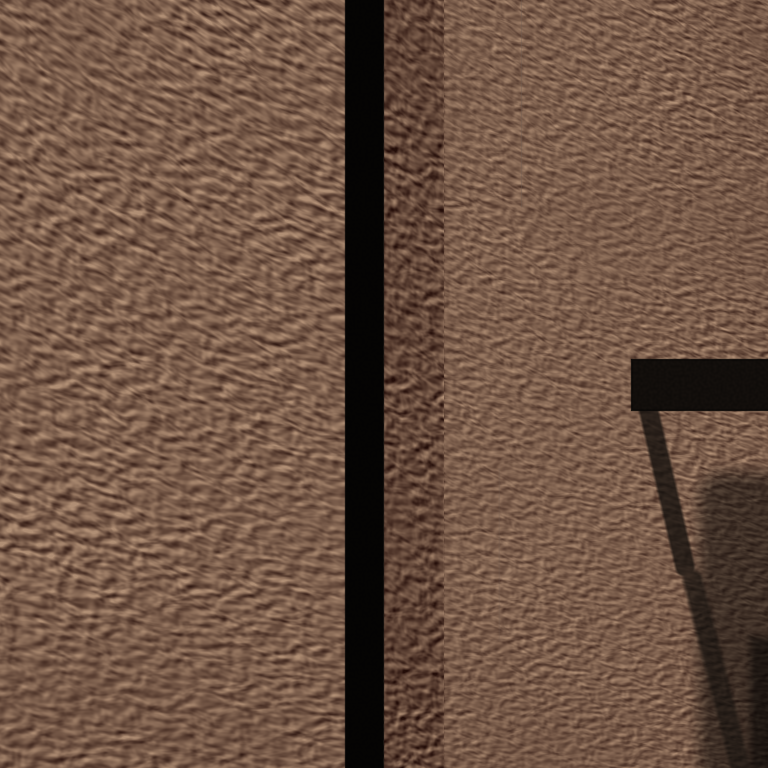
Write a Shadertoy shader that draws this texture.

```glsl
// Rough brown stucco wall crossed by a black post, a short beam and their cast shadows.
#define GRAIN vec2(50.0, 92.0)   // relief cells across the canvas
#define RELIEF 0.78              // strength of the embossed light
#define STREAK_TILT 0.55         // slope of the trowel streaks at the top
#define POST vec2(0.4492, 0.5)   // left and right edge of the post
#define STRIP_END 0.578          // right edge of the shadow beside the post
#define WALL_DARK vec3(0.285, 0.185, 0.145)
#define WALL_LIGHT vec3(0.61, 0.485, 0.395)
#define POST_COLOR vec3(0.018, 0.014, 0.012)
#define BEAM_COLOR vec3(0.068, 0.053, 0.042)
#define BRACE_COLOR vec3(0.135, 0.105, 0.085)

// Integer hash giving a value in 0..1 per lattice cell
float hash(vec2 cell) {
    uvec2 q = uvec2(ivec2(cell) + 4096);
    uint n = q.x * 1664525u + q.y * 1013904223u;
    n = (n ^ (n >> 16)) * 2246822519u;
    n = (n ^ (n >> 13)) * 3266489917u;
    return float((n ^ (n >> 16)) >> 8) / 16777216.0;
}

float slope(vec2 cell, vec2 offset) {
    float a = 6.28319 * hash(cell);
    return dot(vec2(cos(a), sin(a)), offset);
}

float gradientNoise(vec2 p) {
    vec2 i = floor(p), f = p - i;
    vec2 u = f * f * f * (f * (f * 6.0 - 15.0) + 10.0);
    vec2 e = vec2(1.0, 0.0);
    return mix(mix(slope(i, f), slope(i + e.xy, f - e.xy), u.x),
               mix(slope(i + e.yx, f - e.yx), slope(i + e.xx, f - e.xx), u.x), u.y);
}

// Plaster height: broad ridges with finer crumbs
float plaster(vec2 p) {
    p += 0.55 * vec2(gradientNoise(p * 0.45 + 31.0), gradientNoise(p * 0.45 + 77.0));
    return gradientNoise(p) + 0.42 * gradientNoise(p * 2.1 + 13.0);
}

// Light minus shade on the relief, lit from the upper left
float emboss(vec2 p) {
    vec2 d = vec2(-0.12, 0.26);
    return plaster(p - d) - plaster(p + d);
}

float boxDistance(vec2 p, vec2 low, vec2 high) {
    vec2 d = abs(p - 0.5 * (low + high)) - 0.5 * (high - low);
    return length(max(d, 0.0)) + min(max(d.x, d.y), 0.0);
}

float segmentDistance(vec2 p, vec2 a, vec2 b) {
    vec2 ab = b - a;
    return length(p - a - ab * clamp(dot(p - a, ab) / dot(ab, ab), 0.0, 1.0));
}

float cover(float d, float soft) {
    return 1.0 - smoothstep(-soft, soft, d);
}

// Thin vertical hairline on the wall
float hairline(vec2 p, float x, float low, float high) {
    return cover(boxDistance(p, vec2(x - 0.0006, low), vec2(x + 0.0006, high)), 0.001);
}

void mainImage(out vec4 fragColor, in vec2 fragCoord) {
    vec2 p = fragCoord / iResolution.xy;
    float aa = 0.8 / min(iResolution.x, iResolution.y);
    float edge = max(aa, 0.0012);

    // Regions: broad grain on the left, fine grain on the right
    float right = step(POST.y, p.x);
    float strip = right * cover(p.x - STRIP_END, 0.0025);
    float fine = right * step(STRIP_END, p.x);

    // Relief coordinates, bent so streaks tilt more toward the top
    vec2 q = vec2(p.x, p.y + STREAK_TILT * p.x * p.y);
    vec2 grain = mix(GRAIN, GRAIN * vec2(1.45, 1.12), fine);
    grain = mix(grain, GRAIN * vec2(1.45, 0.82), right - fine);
    float patches = gradientNoise(p * 5.0 + 9.0);
    float relief = emboss(q * grain + 40.0 * right);
    float strength = RELIEF * (1.0 + 0.5 * patches) * mix(1.0, 0.78, fine) * (1.0 + 0.1 * strip);

    // Broad light over the wall
    float light = 0.61 + 0.05 * patches + 0.04 * gradientNoise(p * 13.0);
    light -= 0.10 * smoothstep(0.75, 1.05, p.x) * p.y;
    light -= 0.07 * smoothstep(0.3, 0.0, p.y);
    light -= 0.31 * strip;
    light += strength * relief;
    vec3 color = mix(WALL_DARK, WALL_LIGHT, clamp(light, -0.45, 1.25));

    // Hairlines
    float lines = hairline(p, 0.679, 0.73, 1.0) + 0.7 * hairline(p, 0.650, 0.165, 0.39);
    color = mix(color, vec3(0.43, 0.36, 0.32), 0.4 * lines);

    // Soft shadows below the beam
    float haze = cover(boxDistance(p, vec2(0.945, -0.2), vec2(1.2, 0.35)) - 0.035, 0.018);
    color *= 1.0 - 0.48 * haze;
    float block = cover(boxDistance(p, vec2(0.977, -0.1), vec2(1.1, 0.17)), 0.009);
    color *= 1.0 - 0.5 * block;

    // Slanted brace shadow in two lengths with a pale joint
    float upper = segmentDistance(p, vec2(0.839, 0.49), vec2(0.892, 0.262)) - 0.0125;
    float lower = segmentDistance(p, vec2(0.902, 0.245), vec2(0.972, -0.03)) - 0.0125;
    color = mix(color, BRACE_COLOR * (1.0 + 0.25 * relief), 0.92 * cover(upper, 0.0025));
    color = mix(color, BRACE_COLOR * (1.0 + 0.35 * relief), 0.86 * cover(lower, 0.004));
    float joint = cover(length(p - vec2(0.896, 0.252)) - 0.006, 0.008);
    color = mix(color, vec3(0.27, 0.205, 0.165), 0.6 * joint);

    // Beam and post, with a slight dark rim and faint speckle
    float speckle = 1.0 + 0.3 * gradientNoise(p * 240.0);
    float beam = boxDistance(p, vec2(0.8216, 0.4648), vec2(1.1, 0.5326));
    vec3 beamColor = BEAM_COLOR * mix(1.0, 0.45, smoothstep(-0.004, 0.0, beam));
    color = mix(color, beamColor * speckle, cover(beam, edge));
    float post = max(POST.x - p.x, p.x - POST.y);
    color = mix(color, POST_COLOR * speckle, cover(post, edge));

    fragColor = vec4(color, 1.0);
}
```
